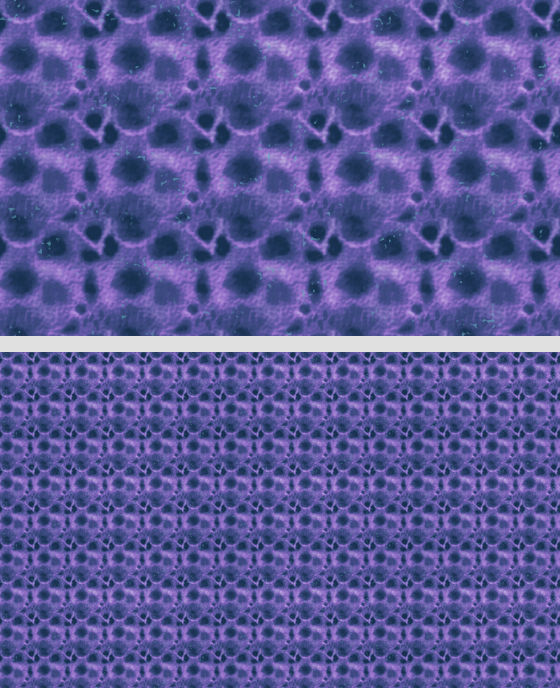
Top: one tile. Bottom: repeated 3 by 3.
Give the GLSL for this pattern, as a WebGL 1 fragment shader.

```glsl
precision highp float;
uniform vec2 u_resolution;

const vec2 REPEATS = vec2(5.0, 3.0);
const float TAU = 6.2831853;

vec2 gradientAt(vec2 cell, vec2 period) {
  vec2 c = floor(mod(cell + 0.5, period));
  float a = TAU * fract(sin(dot(c, vec2(127.1, 311.7))) * 4375.85);
  return vec2(cos(a), sin(a));
}

// Gradient noise that wraps after a whole number of cells
float noise(vec2 p, vec2 period) {
  vec2 i = floor(p), f = p - i;
  vec2 u = f * f * f * (f * (f * 6.0 - 15.0) + 10.0);
  vec2 e = vec2(1.0, 0.0);
  float a = dot(gradientAt(i, period), f);
  float b = dot(gradientAt(i + e.xy, period), f - e.xy);
  float c = dot(gradientAt(i + e.yx, period), f - e.yx);
  float d = dot(gradientAt(i + e.xx, period), f - e.xx);
  return mix(mix(a, b, u.x), mix(c, d, u.x), u.y);
}

float tileNoise(vec2 t, float cells) {
  return noise(t * cells, vec2(cells));
}

float fbm(vec2 t, float cells) {
  return tileNoise(t, cells) + 0.5 * tileNoise(t + 0.37, cells * 2.0)
       + 0.25 * tileNoise(t + 0.71, cells * 4.0);
}

// Shortest offset from a centre on the repeating tile
vec2 wrapOffset(vec2 t, vec2 centre) {
  return fract(t - centre + 0.5) - 0.5;
}

float pool(vec2 t, vec2 centre, vec2 radii, float angle) {
  vec2 p = wrapOffset(t, centre);
  float s = sin(angle), c = cos(angle);
  p = vec2(c * p.x + s * p.y, c * p.y - s * p.x);
  return 1.0 - smoothstep(0.45, 1.3, length(p / radii));
}

float glow(float d, float width) {
  return exp(-d * d / (width * width));
}

float vein(vec2 t, vec2 a, vec2 b, float width) {
  vec2 p = wrapOffset(t, 0.5 * (a + b)), h = 0.5 * (b - a);
  return glow(length(p - h * clamp(dot(p, h) / dot(h, h), -1.0, 1.0)), width);
}

float bowl(vec2 t, vec2 centre, float radius, float width) {
  vec2 p = wrapOffset(t, centre);
  return glow(length(p) - radius, width) * smoothstep(0.04, -0.08, p.y);
}

float darkPools(vec2 t) {
  float d = pool(t, vec2(0.19, 0.49), vec2(0.19, 0.14), 0.35);
  d += pool(t, vec2(0.81, 0.43), vec2(0.075, 0.15), 0.0);
  d += 0.9 * pool(t, vec2(0.85, 0.92), vec2(0.07, 0.10), 0.2);
  d += 0.95 * pool(t, vec2(0.98, 0.80), vec2(0.07, 0.13), -0.2);
  d += 0.9 * pool(t, vec2(0.80, 0.72), vec2(0.10, 0.08), 0.0);
  d += 0.8 * pool(t, vec2(0.48, 0.80), vec2(0.15, 0.14), 0.0);
  d += 0.5 * pool(t, vec2(0.20, 0.95), vec2(0.13, 0.11), 0.0);
  d += 0.6 * pool(t, vec2(0.49, 0.40), vec2(0.13, 0.14), 0.3);
  d += 0.6 * pool(t, vec2(0.15, 0.14), vec2(0.20, 0.15), 0.2);
  d += 0.8 * pool(t, vec2(0.71, 0.24), vec2(0.045, 0.05), 0.0);
  d += 0.6 * pool(t, vec2(0.63, 0.08), vec2(0.09, 0.09), 0.5);
  // Droplets at the lower right
  for (int i = 0; i < 5; i++) {
    float k = float(i);
    vec2 c = vec2(0.77 + 0.048 * k, 0.15 + 0.045 * sin(k * 2.4));
    d += 0.45 * pool(t, c, vec2(0.022, 0.05), -0.2);
  }
  return min(d, 1.1);
}

float brightVeins(vec2 t) {
  float v = vein(t, vec2(0.70, 0.97), vec2(0.88, 0.74), 0.024);
  v += vein(t, vec2(0.88, 0.74), vec2(0.97, 1.01), 0.022);
  v += bowl(t, vec2(0.21, 0.96), 0.17, 0.028);
  v += 0.8 * vein(t, vec2(0.44, 0.02), vec2(0.68, 0.19), 0.03);
  v += 0.8 * vein(t, vec2(0.38, 0.63), vec2(0.58, 0.55), 0.06);
  v += 0.6 * vein(t, vec2(0.95, 0.32), vec2(0.97, 0.54), 0.05);
  v += 0.5 * vein(t, vec2(0.68, 0.56), vec2(0.69, 0.36), 0.04);
  // Slanted streaks at the lower left
  for (int i = 0; i < 5; i++) {
    vec2 c = vec2(0.05 + 0.06 * float(i), 0.16);
    v += 0.35 * vein(t, c - vec2(0.01, 0.06), c + vec2(0.015, 0.07), 0.013);
  }
  return v;
}

vec3 palette(float v) {
  vec3 c = mix(vec3(0.09, 0.19, 0.31), vec3(0.24, 0.29, 0.51), smoothstep(0.0, 0.32, v));
  c = mix(c, vec3(0.37, 0.34, 0.64), smoothstep(0.32, 0.52, v));
  c = mix(c, vec3(0.57, 0.43, 0.78), smoothstep(0.50, 0.75, v));
  return mix(c, vec3(0.74, 0.62, 0.88), smoothstep(0.74, 1.08, v));
}

void main() {
  vec2 uv = gl_FragCoord.xy / u_resolution;
  vec2 t = uv * REPEATS;
  vec2 bend = vec2(fbm(t, 5.0), fbm(t + 0.53, 5.0));
  vec2 w = t + 0.045 * bend;

  // Brightness of the motif
  float dark = darkPools(w);
  float ridge = pow(1.0 - min(1.0, 2.0 * abs(fbm(w, 4.0))), 4.0);
  float v = 0.52 + 0.09 * cos(TAU * (t.y - 0.4)) + 0.18 * fbm(t + 0.2, 6.0);
  v += 0.30 * brightVeins(w) + 0.13 * ridge * (1.0 - 0.6 * dark) - 0.50 * dark;

  // Embossed fine grain
  vec2 g = t + 0.01 * bend;
  float grain = tileNoise(g, 30.0) - tileNoise(g + vec2(0.008, -0.014), 30.0);
  v += grain * mix(0.06, 0.19, smoothstep(0.25, 0.7, v));

  // Slow change of light and tint over the canvas
  float light = 0.5 + 0.25 * cos(TAU * (uv.x - 0.68)) + 0.25 * cos(TAU * (uv.y - 0.78));
  light = clamp(light + 0.25 * noise(t, REPEATS), 0.0, 1.0);
  vec3 color = palette(v + 0.07 * (light - 0.5));
  float haze = smoothstep(-0.1, 0.5, fbm(t + 0.8, 3.0)) * smoothstep(0.35, 0.7, v);
  color = mix(color, vec3(0.46, 0.48, 0.70), 0.45 * haze);
  color = mix(color, vec3(0.78, 0.78, 0.89), 0.5 * light * smoothstep(0.65, 1.05, v));

  // Teal flecks that differ between repeats
  float patches = smoothstep(0.08, 0.35, noise(t * 4.0, REPEATS * 4.0));
  float fleck = smoothstep(0.18, 0.45, noise(t * 26.0, REPEATS * 26.0));
  color = mix(color, vec3(0.38, 0.65, 0.73), 0.6 * patches * fleck);

  gl_FragColor = vec4(color, 1.0);
}
```
